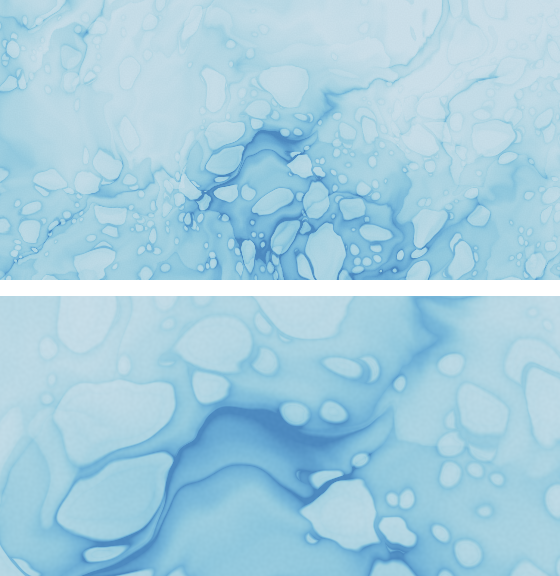
Top, the full canvas; bottom, a detail of the centre.
This texture is drawn by a WebGL 2 fragment shader. Its source:

```glsl
#version 300 es
precision highp float;
// Poured paint in pale blues: a domain-warped depth field is tinted by a ramp.
// Gradient noise draws veins and one-sided lacing, a diagonal river feeds a
// deep pool, and layers of jittered discs open pale cells with dark rims.
uniform vec2 u_resolution;
out vec4 fragColor;

const float WARP_LARGE = 0.22;     // slow meander
const float WARP_SMALL = 0.075;    // curls
const float BASE_DEPTH = 0.32;
const float FALL_DEPTH = 1.55;     // extra blue towards the bottom
const float CLOUD_DEPTH = 1.35;
const float POOL_DEPTH = 2.5;
const float RIVER_DEPTH = 2.9;
const float VEIN_DEPTH = 2.5;
const float LACE_DEPTH = 1.1;
const float CELL_PALENESS = 0.52;
const float GRAIN = 0.010;
const vec2 POOL_CENTRE = vec2(1.02, 0.10), POOL_SIZE = vec2(0.38, 0.28);
// Pale to deep blue, one step per unit of depth
const vec3 RAMP[7] = vec3[7](
  vec3(0.79, 0.87, 0.91), vec3(0.72, 0.845, 0.893), vec3(0.65, 0.82, 0.88),
  vec3(0.56, 0.78, 0.865), vec3(0.47, 0.72, 0.85), vec3(0.39, 0.65, 0.82),
  vec3(0.30, 0.54, 0.75));

vec2 hash2(vec2 c) {
  vec3 a = fract(c.xyx * vec3(0.1031, 0.1030, 0.0973));
  a += dot(a, a.yzx + 33.33);
  return fract((a.xx + a.yz) * a.zy);
}
float corner(vec2 cell, vec2 offset) {
  float angle = 6.2832 * hash2(cell).x;
  return dot(vec2(cos(angle), sin(angle)), offset);
}
// Gradient noise, about -1 to 1
float noise(vec2 p) {
  vec2 i = floor(p), f = p - i, e = vec2(1.0, 0.0);
  vec2 u = f * f * f * (f * (f * 6.0 - 15.0) + 10.0);
  float low = mix(corner(i, f), corner(i + e, f - e), u.x);
  float high = mix(corner(i + e.yx, f - e.yx), corner(i + 1.0, f - 1.0), u.x);
  return 1.4 * mix(low, high, u.y);
}
float fbm(vec2 p) {
  float sum = 0.0;
  for (float gain = 0.55; gain > 0.06; gain *= 0.5) {
    sum += gain * noise(p);
    p = mat2(1.6, 1.2, -1.2, 1.6) * p + 7.3;
  }
  return sum;
}
vec2 swirl(vec2 p) { return vec2(fbm(p + 3.1), fbm(p + 19.7)); }

// Thin line along the zero of n, with a soft wash on one side
float vein(float n) {
  float wash = smoothstep(-0.03, 0.0, n) * exp(-max(n, 0.0) * 9.0);
  return 0.6 * exp(-abs(n) * 45.0) + 0.4 * wash;
}
// Repeated bands: a crisp dark edge that washes out into a pale ribbon
float lace(float s) {
  float band = fract(s);
  float dark = smoothstep(0.0, 0.05, band) * exp(-band * 6.0);
  float pale = smoothstep(0.3, 0.85, band) * smoothstep(1.0, 0.94, band);
  return 1.5 * dark - 0.45 * pale;
}
// Signed distance to clustered round cells, split by thin walls where they meet
float cells(vec2 p, float scale, float density, float seed) {
  vec2 g = p * scale + seed, id = floor(g);
  float nearest = 1.0, second = 1.0;
  for (int k = 0; k < 9; k++) {
    vec2 c = id + vec2(k % 3 - 1, k / 3 - 1), kind = hash2(c + 71.3);
    vec2 pos = (c - seed) / scale;
    if (kind.x > density + 0.55 * noise(pos * 3.0 + seed) - 0.2 * pos.y) continue;
    vec2 o = g - c - 0.2 - 0.6 * hash2(c);
    o.x *= mix(0.9, 1.25, fract(kind.y * 7.0));
    float d = length(o) - mix(0.14, 0.46, kind.y);
    second = min(second, max(nearest, d));
    nearest = min(nearest, d);
  }
  return max(nearest, 0.5 * (nearest - second) + 0.04) / scale;
}
// Lightens the inside of the cells, outlines them and darkens their surround
float openCells(float depth, float d, float scale, float paleness, float soft) {
  float inside = 1.0 - smoothstep(-soft, soft, d);
  float halo = exp(-max(d, 0.0) * scale / 0.08) * (1.0 - inside);
  float outline = exp(-abs(d - soft) / 0.004);
  float innerRing = inside * exp(-abs(d * scale + 0.10) / 0.03);
  float rim = (0.5 + 0.22 * depth) * (0.65 * halo + 0.75 * outline + 0.3 * innerRing);
  return depth * (1.0 - paleness * inside) + rim;
}

void main() {
  vec2 p = gl_FragCoord.xy / u_resolution.y;
  float soft = max(0.0025, 0.8 / u_resolution.y);
  // Flow coordinates
  vec2 q = p + WARP_LARGE * swirl(p * 1.9);
  q += WARP_SMALL * swirl(q * 5.5);
  vec2 along = mat2(0.75, -0.66, 0.66, 0.75) * q;
  // Broad wash and pool
  vec2 toPool = (q - POOL_CENTRE) / POOL_SIZE;
  float pool = exp(-dot(toPool, toPool));
  float depth = BASE_DEPTH + FALL_DEPTH * (1.0 - smoothstep(0.0, 1.0, q.y));
  depth -= 0.5 * smoothstep(1.1, 1.9, q.x) * smoothstep(0.1, 0.6, q.y);
  depth += POOL_DEPTH * pool + CLOUD_DEPTH * fbm(along * vec2(2.0, 3.6));
  depth += 1.8 * exp(-abs(q.x) * 14.0) * smoothstep(0.25, 0.6, q.y);
  // Diagonal river, broad at its foot, and a brook low on the right
  float river = 0.78 * (q.y - 0.22 - 0.76 * (q.x - 0.65));
  float width = mix(0.055, 0.009, smoothstep(0.75, 1.3, q.x));
  float reach = smoothstep(0.5, 0.75, q.x) * (1.0 - smoothstep(1.15, 1.85, q.x));
  float brook = 0.85 * (q.y - 0.05 - 0.58 * (q.x - 1.35));
  float stream = reach * exp(-abs(river) / width);
  stream += 0.6 * smoothstep(1.2, 1.4, q.x) * exp(-abs(brook) / 0.022);
  depth += RIVER_DEPTH * stream;
  // Veins that fade in and out, lacing and combed strands
  float fade = smoothstep(-0.3, 0.4, noise(p * 2.3 + 41.0) + 0.3 - 0.4 * p.y);
  float churn = min(stream + pool, 1.0);
  depth += VEIN_DEPTH * fade * vein(noise(along * vec2(1.7, 3.2) + 11.0));
  float bands = lace(2.6 * fbm(along * vec2(1.6, 2.6) + 27.0));
  depth += LACE_DEPTH * bands * (0.3 + 0.4 * fade + 0.9 * churn);
  depth += (0.08 + 0.32 * churn) * sin(85.0 * along.y + 9.0 * fbm(along * 4.0));
  // Cells from large to small; smaller ones stay outside the larger
  float big = cells(mix(p, q, 0.7), 6.5, 0.46, 5.0);
  float mid = max(cells(mix(p, q, 0.6), 13.0, 0.36, 23.0), 0.01 - big);
  float tiny = max(cells(mix(p, q, 0.3), 30.0, 0.22, 47.0), 0.01 - min(big, mid));
  float paleness = CELL_PALENESS * (1.0 + 0.5 * noise(p * 6.0));
  depth = openCells(max(depth, 0.0), big, 6.5, paleness, soft);
  depth = openCells(depth, mid, 13.0, paleness, soft);
  depth = clamp(openCells(depth, tiny, 30.0, paleness, soft), 0.0, 5.999);
  // Tint
  int level = int(depth);
  vec3 colour = mix(RAMP[level], RAMP[level + 1], fract(depth));
  fragColor = vec4(colour + GRAIN * noise(p * 190.0), 1.0);
}
```
